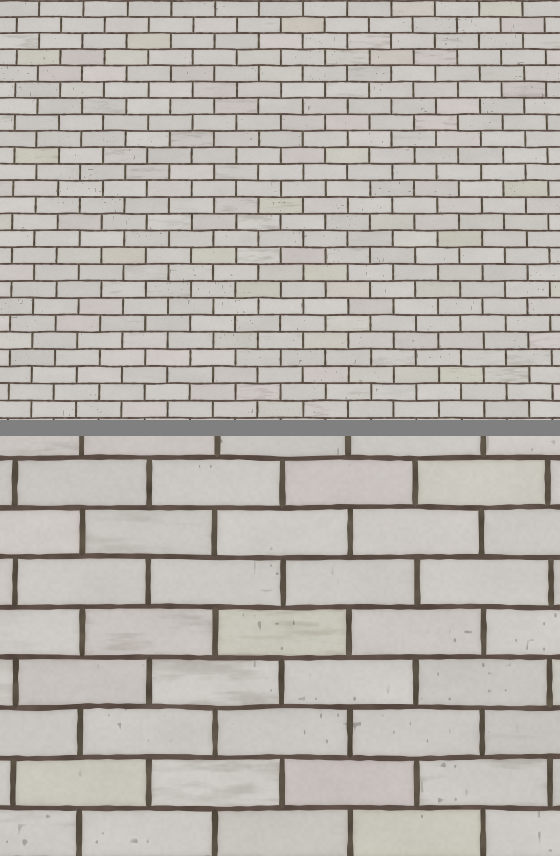
Top: the whole. Bottom: its middle third, enlarged.
Write a Shadertoy shader that draws this texture.

```glsl
// Wall of pale glazed bricks in running bond with thin dark mortar joints.
// Courses grow slightly taller and bricks wider towards the bottom; hashes and
// value noise add tint, smears, specks and uneven joints.

float hash(vec2 p) {
    vec3 q = fract(vec3(p.xyx) * 0.1031);
    q += dot(q, q.yzx + 33.33);
    return fract((q.x + q.y) * q.z);
}

float noise(vec2 p) {
    vec2 cell = floor(p), f = fract(p);
    f = f * f * (3.0 - 2.0 * f);
    return mix(mix(hash(cell), hash(cell + vec2(1, 0)), f.x),
               mix(hash(cell + vec2(0, 1)), hash(cell + vec2(1, 1)), f.x), f.y);
}

float fbm(vec2 p) {
    float sum = 0.0, amp = 0.5;
    for (int i = 0; i < 4; i++) {
        sum += amp * noise(p);
        p = p * 2.03 + 17.1;
        amp *= 0.5;
    }
    return sum;
}

void mainImage(out vec4 fragColor, in vec2 fragCoord) {
    vec2 uv = fragCoord / iResolution.xy;
    float down = 1.0 - uv.y;

    // Course coordinate (25 courses) and brick coordinate (about 12.5 across)
    float row = (sqrt(483.4 + 82.25 * down) - 21.99) / 0.0714;
    float across = (uv.x - 0.5412) / (0.0784 + 0.0026 * down);
    vec2 wall = vec2(across * 2.67, row);

    // Slight waviness of the bed joints, then the running bond offset
    row += 0.05 * (noise(wall * vec2(0.8, 1.0) + 90.0) - 0.5);
    float course = floor(row);
    float column = across - 0.5 * mod(course, 2.0);

    // Each upright joint is nudged a little sideways
    column += 0.022 * (hash(vec2(floor(column + 0.5), course) + 200.0) - 0.5);
    vec2 brick = vec2(floor(column), course) + 50.0;
    vec2 local = vec2(fract(column), fract(row));

    // Distances to the joints, in course heights
    vec2 edge = min(local, 1.0 - local) * vec2(2.67, 1.0);
    vec2 halfWidth = vec2(0.056, 0.049) + 0.022 * (noise(wall * 5.0 + 60.0) - 0.5);
    vec2 gap = edge - halfWidth;
    float px = 25.0 / iResolution.y;
    float face = smoothstep(-0.6 * px, 0.6 * px, min(gap.x, gap.y));

    // Glaze: brightness and warm or greenish tint per brick
    vec3 glaze = vec3(0.795, 0.783, 0.764);
    glaze += 0.035 * (hash(brick) - 0.5);
    float tint = hash(brick + 31.0);
    glaze += vec3(0.004, -0.010, -0.004) * smoothstep(0.6, 1.0, tint);
    glaze -= vec3(0.010, 0.006, 0.035) * smoothstep(0.88, 1.0, hash(brick + 71.0));

    // Cloudy dirt, long smears and fine grain
    glaze += 0.04 * (fbm(wall * vec2(0.8, 1.6) + brick * 3.7) - 0.47);
    float smear = smoothstep(0.45, 0.75, fbm(wall * vec2(0.9, 5.0) + brick));
    glaze -= vec3(0.07, 0.075, 0.08) * smear * smoothstep(0.8, 0.95, hash(brick + 13.0));
    glaze += 0.02 * (noise(wall * 14.0) - 0.5);

    // Soft grime beside the joints and rare dark specks
    float grime = exp(-max(min(gap.x, gap.y), 0.0) * 22.0);
    glaze -= vec3(0.08, 0.09, 0.095) * grime * (0.4 + fbm(wall * 2.0 + 8.0));
    float speck = smoothstep(0.89, 0.97, noise(wall * vec2(9.0, 6.0) + 300.0));
    glaze -= 0.16 * speck * smoothstep(0.58, 0.72, noise(wall * 0.7 + 40.0));

    // Mortar: brown beds, darker olive uprights
    vec3 bed = mix(vec3(0.30, 0.25, 0.225), vec3(0.42, 0.365, 0.335), fbm(wall * 2.5));
    vec3 upright = mix(vec3(0.27, 0.24, 0.20), vec3(0.42, 0.385, 0.33), fbm(wall * 3.0 + 5.0));
    vec3 mortar = mix(upright, bed, step(gap.y, gap.x));

    fragColor = vec4(mix(mortar, glaze, face), 1.0);
}
```
